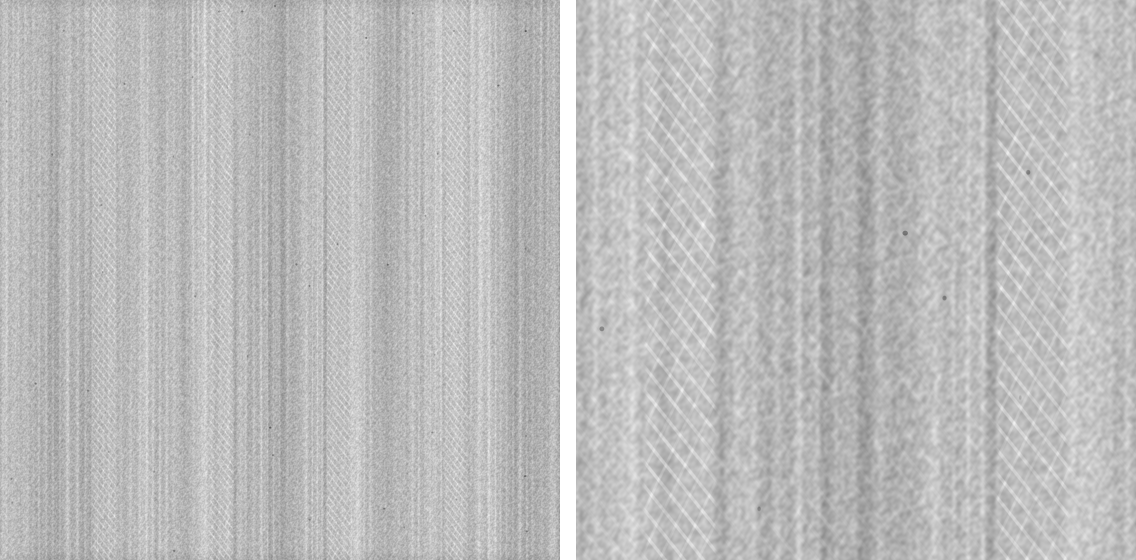
Left, the full canvas; right, a detail of the centre.
Write a WebGL 2 fragment shader that draws this texture.

```glsl
#version 300 es
precision highp float;
// Pale grey embossed paper: uneven vertical ribs over soft light and dark columns,
// evenly spaced bands pressed with a slanted lattice, fibrous grain and a few dark specks.
// Ribs, grain and wear come from gradient noise; bands and lattice from repeated distances.
uniform vec2 u_resolution;
out vec4 fragColor;

#define BASE_TONE 0.736
#define BAND_PITCH 0.2095
#define BAND_CENTRE 0.186
#define BAND_HALF_WIDTH 0.0205
#define COLUMN_CONTRAST 0.030
#define RIB_PITCH 0.0122
#define RIB_CONTRAST 0.019
#define STREAK_CONTRAST 0.105
#define GRAIN_CONTRAST 0.142
#define LATTICE_STEP 0.0142
#define LATTICE_CONTRAST 0.095
#define SPECK_SHARE 0.10

const float TAU = 6.2831853;

// Integer hash giving two values from 0 to 1
vec2 hash2(vec2 cell) {
    uvec2 v = uvec2(ivec2(cell)) * 1664525u + 1013904223u;
    v.x += v.y * 1664525u;
    v.y += v.x * 1664525u;
    v ^= v >> 16u;
    v.x += v.y * 1664525u;
    v.y += v.x * 1664525u;
    v ^= v >> 16u;
    return vec2(v & 65535u) / 65535.0;
}

float cornerSlope(vec2 cell, vec2 offset) {
    float angle = TAU * hash2(cell).x;
    return dot(vec2(cos(angle), sin(angle)), offset);
}

float gradientNoise(vec2 p) {
    vec2 i = floor(p), f = p - i;
    vec2 w = f * f * f * (f * (f * 6.0 - 15.0) + 10.0);
    float low = mix(cornerSlope(i, f),
                    cornerSlope(i + vec2(1, 0), f - vec2(1, 0)), w.x);
    float high = mix(cornerSlope(i + vec2(0, 1), f - vec2(0, 1)),
                     cornerSlope(i + vec2(1, 1), f - vec2(1, 1)), w.x);
    return mix(low, high, w.y);
}

// Thin parallel lines y = slope * x, repeated every 'gap' in height
float slantedLines(vec2 p, float slope, float gap, float halfWidth, float pixel) {
    float height = (p.y - slope * p.x) / gap;
    float dist = abs(fract(height) - 0.5) * gap / sqrt(1.0 + slope * slope);
    return 1.0 - smoothstep(halfWidth - 0.7 * pixel, halfWidth + 0.9 * pixel, dist);
}

// Vertical ribs with narrow crests, and nearly straight streaks of uneven width
float ribs(vec2 p) {
    float drift = gradientNoise(vec2(p.x * 19.0, p.y * 0.25 + 7.3));
    float strength = 0.95 + 1.8 * gradientNoise(vec2(p.x * 27.0 + 40.0, p.y + 0.4));
    float wave = 0.5 + 0.5 * cos(TAU * (p.x / RIB_PITCH + 1.4 * drift));
    float ridge = 2.4 * (wave * wave * wave - 0.3125);
    float broad = gradientNoise(vec2(p.x * 11.0 + 2.6, p.y * 0.4 + 5.3));
    float wide = gradientNoise(vec2(p.x * 29.0 + 11.0, p.y * 0.4 + 3.3));
    float fine = gradientNoise(vec2(p.x * 85.0 + 5.0, p.y * 0.6 + 9.3));
    float hair = gradientNoise(vec2(p.x * 170.0 + 8.0, p.y * 1.5 + 1.7));
    return RIB_CONTRAST * strength * ridge
         + STREAK_CONTRAST * (0.6 * broad + 0.75 * wide + 0.6 * fine + 0.42 * hair);
}

// Matted fibres: turned and stretched noise in three sizes
float grain(vec2 p) {
    vec2 q = mat2(0.82, 0.57, -0.57, 0.82) * p;
    float coarse = gradientNoise(q * vec2(75.0, 58.0));
    float middle = gradientNoise(q * vec2(210.0, 125.0) + 31.7);
    float fine = gradientNoise(q.yx * vec2(260.0, 350.0) + 83.1);
    return GRAIN_CONTRAST * (0.22 * coarse + 0.6 * middle + 0.72 * fine);
}

// Rare dark flecks, one at most in each grid cell
float specks(vec2 p, float pixel) {
    float grid = 24.0;
    vec2 cell = floor(p * grid);
    vec2 chance = hash2(cell + 500.0);
    vec2 centre = (cell + 0.2 + 0.6 * hash2(cell + 900.0)) / grid;
    vec2 away = (p - centre) * vec2(1.0, 0.6 + 0.6 * chance.y);
    float radius = mix(0.0006, 0.0016, chance.y);
    float spot = 1.0 - smoothstep(radius - 0.5 * pixel, radius + pixel, length(away));
    return spot * step(chance.x, SPECK_SHARE) * mix(0.12, 0.28, chance.y);
}

void main() {
    float pixel = 1.0 / u_resolution.y;
    vec2 p = gl_FragCoord.xy * pixel;

    // Position relative to the nearest band
    float index = round((p.x - BAND_CENTRE) / BAND_PITCH);
    float across = p.x - BAND_CENTRE - index * BAND_PITCH;
    float band = 1.0 - smoothstep(-0.0015, 0.0015, abs(across) - BAND_HALF_WIDTH);

    // Columns, ribs and grain
    float tone = BASE_TONE + COLUMN_CONTRAST * cos(TAU * across / BAND_PITCH);
    tone += ribs(p) * mix(1.0, 0.55, band) + grain(p) * mix(1.0, 0.85, band);

    // Pressed lattice, strong in the bands and faint elsewhere
    float wear = clamp(0.95 + 0.6 * gradientNoise(p * vec2(45.0, 30.0) + 17.0), 0.5, 1.3);
    float lattice = slantedLines(p, -1.25, LATTICE_STEP, 0.0009, pixel)
                  + 0.55 * slantedLines(p, 2.1, LATTICE_STEP * 1.7, 0.0007, pixel);
    tone += LATTICE_CONTRAST * wear * (lattice - 0.3) * mix(0.25, 0.95, band);

    // Shadowed crease on alternating sides of the bands
    float side = mod(index, 2.0) < 0.5 ? -1.0 : 1.0;
    float crease = (across * side - BAND_HALF_WIDTH - 0.003) / 0.0032;
    float farCrease = (across * side + BAND_HALF_WIDTH + 0.003) / 0.0025;
    tone -= 0.055 * exp(-crease * crease) + 0.025 * exp(-farCrease * farCrease);

    // Flecks and a slightly darker rim
    tone -= specks(p, pixel);
    vec2 rim = min(p, u_resolution * pixel - p);
    tone -= 0.04 * (1.0 - smoothstep(0.0, 0.02, min(rim.x, rim.y)));

    fragColor = vec4(vec3(clamp(tone, 0.0, 1.0)), 1.0);
}
```
